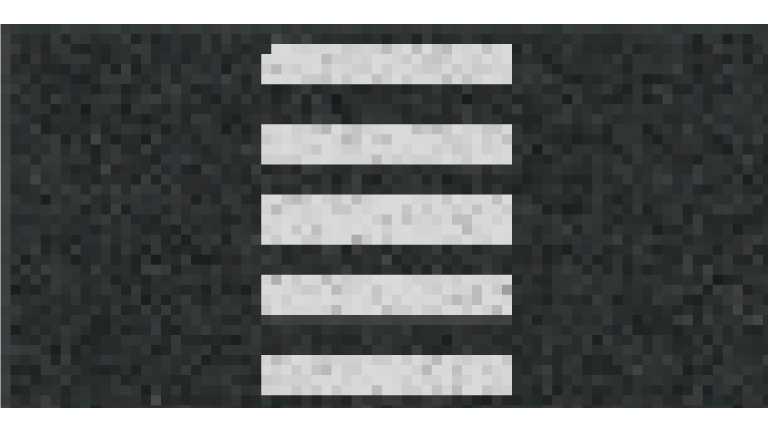
This pattern is drawn by a Shadertoy shader. Its source:

```glsl
// A blocky asphalt road with a pale five-stripe crosswalk between white margins.

const float CELL = 0.02322; // block size relative to canvas height

float hash(vec2 p) {
    vec3 q = fract(p.xyx * vec3(0.1031, 0.1030, 0.0973));
    q += dot(q, q.yzx + 33.33);
    return fract((q.x + q.y) * q.z);
}

// Dark blocks, with a cool tint that varies from block to block
vec3 asphalt(vec2 id) {
    float grain = hash(id) + hash(id + 71.0) + hash(id + 143.0) - 1.5;
    float value = 0.178 + 0.052 * grain;
    value += 0.045 * step(0.96, hash(id + 19.0));
    float tint = hash(id + 207.0);
    vec3 color = value + mix(vec3(-0.015, 0.006, 0.010), vec3(0.0, 0.003, 0.005), tint);

    // Worn left and top borders, and a shadow under the fourth stripe
    if (id.x < 1.0) color = mix(color, vec3(0.26, 0.27, 0.27), 0.7);
    if (id.y < 1.0) color = mix(color, vec3(0.22, 0.24, 0.24), 0.6);
    if (id.y == 29.0 && id.x >= 26.0 && id.x < 51.0) {
        color = mix(color, vec3(0.28), 0.75);
    }
    return color;
}

// Pale painted blocks with scattered grey wear
vec3 paint(vec2 id) {
    float value = 0.855 - 0.065 * pow(hash(id + 31.0), 2.0);
    value -= 0.07 * step(0.87, hash(id + 53.0));
    value -= 0.12 * step(0.985, hash(id + 97.0));
    return vec3(value);
}

// Stripes mirrored about the middle one, which is a block taller
bool isStripe(vec2 id) {
    float d = abs(id.y + 0.5 - 19.5);
    bool band = d < 2.5 || abs(d - 7.5) < 2.0 || abs(d - 15.5) < 2.0;
    bool chippedCorner = id == vec2(26.0, 2.0);
    return band && id.x >= 26.0 && id.x < 51.0 && !chippedCorner;
}

vec3 scene(vec2 p) {
    if (p.y > 0.9444 || p.y < 0.0556 || p.x < 0.0012) return vec3(1.0);
    // Blocks count right and down from the top left of the road
    vec2 id = floor(vec2(p.x - 0.0012, 0.9444 - p.y) / CELL);
    return isStripe(id) ? paint(id) : asphalt(id);
}

void mainImage(out vec4 fragColor, in vec2 fragCoord) {
    // Average a 4x4 grid of samples for smooth block edges
    vec3 color = vec3(0.0);
    for (int j = 0; j < 4; j++) {
        for (int i = 0; i < 4; i++) {
            vec2 offset = (vec2(i, j) + 0.5) / 4.0 - 0.5;
            vec2 p = (fragCoord + offset) / iResolution.xy;
            color += scene(p * vec2(16.0 / 9.0, 1.0));
        }
    }
    fragColor = vec4(color / 16.0, 1.0);
}
```
